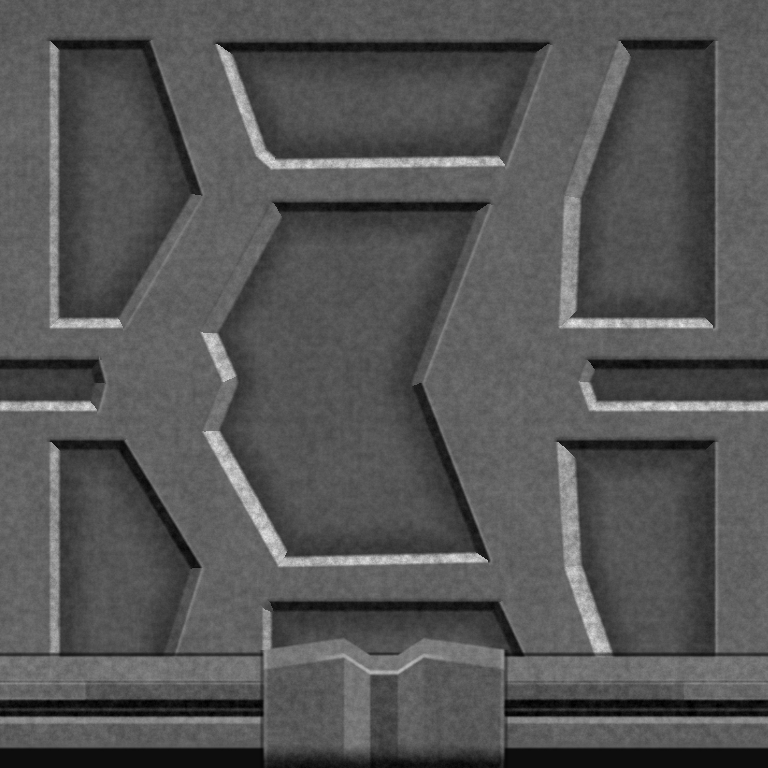
Reproduce this texture procedurally as a three.js fragment shader.

```glsl
// Worn grey metal wall with recessed angular panels, a lower rail and a clamp.
varying vec2 vUv;

const vec2 LIGHT = vec2(0.5, 0.85);
const float SOFT = 0.0022;

// Gradient noise and its layered sum
vec2 gradientAt(vec2 cell) {
  float h = fract(sin(dot(cell, vec2(127.1, 311.7))) * 43758.5);
  return vec2(cos(h * 6.2832), sin(h * 6.2832));
}

float gradientNoise(vec2 p) {
  vec2 i = floor(p), f = fract(p);
  vec2 u = f * f * f * (f * (f * 6.0 - 15.0) + 10.0);
  vec2 o = vec2(1.0, 0.0);
  float low = mix(dot(gradientAt(i), f), dot(gradientAt(i + o.xy), f - o.xy), u.x);
  float high = mix(dot(gradientAt(i + o.yx), f - o.yx), dot(gradientAt(i + o.xx), f - o.xx), u.x);
  return mix(low, high, u.y);
}

float layeredNoise(vec2 p, float gain) {
  float sum = 0.0, amp = 1.0;
  for (int k = 0; k < 4; k++) {
    sum += amp * gradientNoise(p);
    p = p * 2.13 + 7.7;
    amp *= gain;
  }
  return sum;
}

// Outline state: distance, side (-1 inside), outward normal of the nearest edge
vec4 edge(vec4 s, vec2 p, vec2 a, vec2 b) {
  vec2 e = b - a, w = p - a;
  float d = length(w - e * clamp(dot(w, e) / dot(e, e), 0.0, 1.0));
  bool above = p.y >= a.y, below = p.y < b.y, left = e.x * w.y > e.y * w.x;
  if ((above && below && left) || !(above || below || left)) s.y = -s.y;
  if (d < s.x) {
    s.x = d;
    s.zw = normalize(vec2(-e.y, e.x));
  }
  return s;
}

vec4 chain(vec4 s, vec2 p, vec2 a, vec2 b, vec2 c, vec2 d, vec2 e) {
  return edge(edge(edge(edge(s, p, a, b), p, b, c), p, c, d), p, d, e);
}

vec4 pentagon(vec2 p, vec2 a, vec2 b, vec2 c, vec2 d, vec2 e) {
  return edge(chain(vec4(9.0, 1.0, 0.0, 0.0), p, a, b, c, d, e), p, e, a);
}

// Sinks an outline into the surface: lip, sloped wall, shaded floor
float carve(float tone, vec4 s, float leftWidth, float grain) {
  float d = s.x * s.y - 0.002;
  float lit = dot(-s.zw, LIGHT);
  float width = mix(0.013, leftWidth, smoothstep(0.3, 0.8, -s.z));
  float slope = 0.39 + lit * (lit > 0.0 ? 0.4 : 0.36);
  slope += grain * (0.4 + max(lit, 0.0));
  slope -= 0.1 * max(lit, 0.0) * smoothstep(0.4, 1.0, -d / width);
  float ground = 0.33 * mix(0.68, 1.0, smoothstep(width, 0.065, -d)) + grain * 0.35;
  float inner = mix(ground, slope, smoothstep(-width - SOFT, -width + SOFT * 1.5, d));
  float lip = exp(-pow((d - 0.002) / 0.0025, 2.0));
  tone += lip * (0.1 * max(s.z, 0.0) - 0.07 * max(s.w, 0.0));
  return mix(tone, inner, smoothstep(SOFT, -SOFT, d));
}

float band(float x, float lo, float hi) {
  return smoothstep(lo - SOFT, lo + SOFT, x) * smoothstep(hi + SOFT, hi - SOFT, x);
}

float panels(float tone, vec2 p, float g) {
  // Upper row
  tone = carve(tone, pentagon(p, vec2(0.067, 0.946), vec2(0.193, 0.946), vec2(0.261, 0.746), vec2(0.160, 0.575), vec2(0.067, 0.575)), 0.012, g);
  tone = carve(tone, pentagon(p, vec2(0.283, 0.943), vec2(0.714, 0.943), vec2(0.657, 0.786), vec2(0.354, 0.782), vec2(0.335, 0.798)), 0.016, g);
  tone = carve(tone, pentagon(p, vec2(0.808, 0.946), vec2(0.929, 0.946), vec2(0.929, 0.575), vec2(0.730, 0.575), vec2(0.737, 0.745)), 0.022, g);
  // Side slots
  tone = carve(tone, pentagon(p, vec2(-0.1, 0.530), vec2(0.127, 0.530), vec2(0.135, 0.501), vec2(0.126, 0.467), vec2(-0.1, 0.467)), 0.012, g);
  tone = carve(tone, pentagon(p, vec2(0.767, 0.530), vec2(1.1, 0.530), vec2(1.1, 0.467), vec2(0.769, 0.467), vec2(0.756, 0.503)), 0.014, g);
  // Lower row
  tone = carve(tone, pentagon(p, vec2(0.067, 0.425), vec2(0.160, 0.425), vec2(0.260, 0.261), vec2(0.210, 0.1), vec2(0.067, 0.1)), 0.013, g);
  tone = carve(tone, pentagon(p, vec2(0.727, 0.425), vec2(0.929, 0.425), vec2(0.929, 0.1), vec2(0.793, 0.1), vec2(0.737, 0.261)), 0.023, g);
  tone = carve(tone, pentagon(p, vec2(0.352, 0.215), vec2(0.648, 0.215), vec2(0.702, 0.1), vec2(0.344, 0.1), vec2(0.344, 0.207)), 0.012, g);
  // Notched centre
  vec2 start = vec2(0.357, 0.735), turn = vec2(0.364, 0.264);
  vec4 s = chain(vec4(9.0, 1.0, 0.0, 0.0), p, start, vec2(0.636, 0.735), vec2(0.547, 0.501), vec2(0.636, 0.270), turn);
  s = chain(s, p, turn, vec2(0.266, 0.438), vec2(0.292, 0.503), vec2(0.264, 0.567), start);
  return carve(tone, s, 0.020, g);
}

float rail(float tone, vec2 p, float g) {
  float tab = smoothstep(0.388, 0.391, abs(p.x - 0.501));
  float metal = mix(0.05, 0.36, band(p.y, 0.026, 0.067));
  metal = mix(metal, 0.53, band(p.y, 0.058, 0.066));
  metal = mix(metal, 0.20, band(p.y, 0.074, 0.078));
  metal = mix(metal, mix(0.33, 0.40, tab), band(p.y, 0.089, 0.112));
  metal = mix(metal, 0.45, band(p.y, 0.113, 0.2));
  metal += 0.12 * band(p.y, 0.109, 0.114) + 0.09 * tab * band(p.y, 0.088, 0.091);
  metal += g * 0.5 * smoothstep(0.02, 0.04, p.y);
  tone *= 1.0 - 0.55 * band(p.y, 0.145, 0.150);
  return mix(tone, metal, smoothstep(0.145 + SOFT, 0.145 - SOFT, p.y));
}

float clampPiece(float tone, vec2 p, float g) {
  float m = abs(p.x - 0.5);
  float rise = mix(0.147, 0.169, clamp((m - 0.018) / 0.034, 0.0, 1.0));
  float top = rise - 0.015 * clamp((m - 0.052) / 0.105, 0.0, 1.0);
  float cheek = p.x < 0.5 ? 0.46 : 0.37;
  float face = mix(0.28, cheek, smoothstep(0.016, 0.020, m));
  face = mix(face, 0.345, smoothstep(0.050, 0.054, m));
  face *= mix(0.2, 1.0, smoothstep(0.0, 0.035, p.y));
  float depth = top - p.y;
  float metal = mix(0.47, face, smoothstep(0.023, 0.028, depth));
  metal += 0.22 * band(depth, 0.020, 0.025) * smoothstep(0.10, 0.03, m);
  metal += 0.08 * band(m, 0.152, 0.156) + g * 0.45;
  tone *= 1.0 - 0.4 * band(m, 0.155, 0.161) * step(p.y, 0.154);
  return mix(tone, metal, smoothstep(-SOFT, SOFT, depth) * smoothstep(0.157 + SOFT, 0.157 - SOFT, m));
}

void main() {
  float mottle = layeredNoise(vUv * 14.0, 0.7);
  float grain = 0.06 * mottle + 0.13 * layeredNoise(vUv * 85.0, 0.75);
  float tone = 0.385 - 0.03 * smoothstep(0.8, 1.0, vUv.y) + grain * 0.4;
  tone = panels(tone, vUv, grain);
  tone = rail(tone, vUv, grain);
  tone = clampPiece(tone, vUv, grain);
  gl_FragColor = vec4(vec3(clamp(tone, 0.0, 1.0)), 1.0);
}
```
